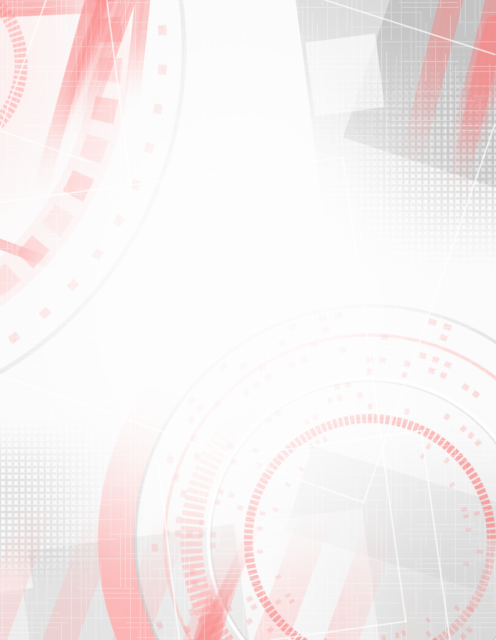
Give the GLSL for this background, as a WebGL 2 fragment shader.

```glsl
#version 300 es
precision highp float;
// Pale technical backdrop: red dials, tilted grey panels, dot grids and fine white lines.
uniform vec2 u_resolution;
out vec4 outColor;

// Lengths are fractions of the canvas height
const vec3 PAPER = vec3(0.985, 0.982, 0.982);
const vec3 GREY = vec3(0.72);
const vec3 RED = vec3(0.98, 0.52, 0.52);
const vec3 PINK = vec3(1.0, 0.69, 0.69);
const vec2 DIAL = vec2(0.578, 0.156);
const vec2 ARC = vec2(-0.297, 0.922);
const vec2 SMALL_DIAL = vec2(-0.105, 0.9);
const vec2 GLOW = vec2(0.37, 0.53);
const float DOT_PITCH = 0.01;
const float TILT = 0.13;
const float TAU = 6.2831853;

// Straight white lines as start and end points
const vec4 LINES[12] = vec4[12](
  vec4(0.0, 0.684, 0.536, 0.754), vec4(0.536, 0.754, 0.634, 0.029),
  vec4(0.634, 0.029, 0.423, 0.0), vec4(0.167, 1.0, 0.208, 0.68),
  vec4(0.072, 1.0, 0.0, 0.798), vec4(0.508, 1.0, 0.773, 0.915),
  vec4(0.0, 0.414, 0.568, 0.215), vec4(0.568, 0.215, 0.773, 0.805),
  vec4(0.658, 0.327, 0.703, 0.0), vec4(0.658, 0.327, 0.39, 0.29),
  vec4(0.247, 0.277, 0.28, 0.0), vec4(0.0, 0.796, 0.143, 0.746));
// Red brush strokes and their half widths
const vec4 STROKES[11] = vec4[11](
  vec4(0.19, 1.02, 0.105, 0.78), vec4(0.17, 1.02, 0.09, 0.77),
  vec4(0.15, 1.02, 0.06, 0.69), vec4(0.225, 1.02, 0.205, 0.83),
  vec4(-0.02, 0.99, 0.2, 1.0), vec4(0.71, 1.02, 0.635, 0.72),
  vec4(0.773, 0.96, 0.71, 0.69), vec4(0.79, 1.02, 0.72, 0.74),
  vec4(0.30, -0.04, 0.4, 0.18), vec4(0.31, -0.04, 0.36, 0.12),
  vec4(-0.03, 0.63, 0.09, 0.585));
const float WIDTHS[11] = float[11](
  0.028, 0.007, 0.012, 0.012, 0.018, 0.018, 0.016, 0.026, 0.01, 0.02, 0.008);

float px;

float hash(vec2 p) {
  vec3 q = fract(vec3(p.xyx) * 0.1031);
  q += dot(q, q.yzx + 33.33);
  return fract((q.x + q.y) * q.z);
}

float fill(float d) { return 1.0 - smoothstep(-px, px, d); }

float ring(float r, float inner, float outer) {
  return fill(abs(r - 0.5 * (inner + outer)) - 0.5 * (outer - inner));
}

// Repeated bars; period is the bar spacing as a length
float bars(float u, float duty, float period) {
  return fill((abs(fract(u) - 0.5) - 0.5 * duty) * period);
}

float panel(vec2 p, vec2 center, vec2 halfSize, float angle) {
  float c = cos(angle), s = sin(angle);
  vec2 q = abs(mat2(c, -s, s, c) * (p - center)) - halfSize;
  return fill(max(q.x, q.y));
}

// Returns distance to a segment and the position along it
vec2 segment(vec2 p, vec4 ends) {
  vec2 d = ends.zw - ends.xy, v = p - ends.xy;
  float t = clamp(dot(v, d) / dot(d, d), 0.0, 1.0);
  return vec2(length(v - d * t), t);
}

// Broken hairlines along the first axis
float hairlines(vec2 p) {
  float row = floor(p.y * 130.0);
  float on = step(0.62, hash(vec2(row, floor(p.x * 11.0 + 9.0 * hash(vec2(row, 3.0))))));
  return on * bars(p.y * 130.0, 0.1, 1.0 / 130.0);
}

void main() {
  px = 1.0 / u_resolution.y;
  vec2 p = gl_FragCoord.xy * px;
  float glow = 1.0 - smoothstep(0.12, 0.5, length((p - GLOW) * vec2(1.1, 0.85)));
  vec3 col = PAPER;

  // Grey corners and tilted panels
  float topRight = smoothstep(0.62, 1.0, p.y) * fill(0.462 + (1.0 - p.y) * TILT - p.x);
  float lowRight = smoothstep(0.38, 0.0, p.y) * smoothstep(0.3, 0.77, p.x);
  float lowLeft = smoothstep(0.35, 0.0, p.y) * smoothstep(0.45, 0.0, p.x);
  col = mix(col, GREY, 0.48 * topRight + 0.5 * lowRight + 0.22 * lowLeft);
  float wedge = fill(0.609 - 0.34 * (1.0 - p.y) - p.x) * fill(0.785 - 0.33 * (p.x - 0.537) - p.y);
  col = mix(col, GREY * 0.9, 0.42 * wedge);
  col = mix(col, GREY, 0.16 * panel(p, vec2(0.62, 0.19), vec2(0.16, 0.07), -0.3));
  col = mix(col, GREY, 0.22 * panel(p, vec2(0.21, 0.06), vec2(0.17, 0.1), TILT));
  col = mix(col, PAPER, 0.75 * panel(p, vec2(0.539, 0.883), vec2(0.055, 0.058), TILT));
  col = mix(col, PAPER, 0.45 * panel(p, vec2(0.49, 0.09), vec2(0.09, 0.105), TILT));
  col = mix(col, PAPER, 0.7 * panel(p, vec2(0.0, 0.13), vec2(0.045, 0.055), TILT));

  // Halftone grids
  vec2 cell = abs(fract(p / DOT_PITCH) - 0.5) * DOT_PITCH;
  float dotMask = fill(max(cell.x, cell.y) - 0.3 * DOT_PITCH);
  float gridRight = smoothstep(0.48, 0.7, p.x) * smoothstep(0.56, 0.76, p.y) * smoothstep(0.95, 0.8, p.y);
  float gridLeft = smoothstep(0.23, 0.0, p.x) * smoothstep(0.07, 0.15, p.y) * smoothstep(0.36, 0.24, p.y);
  col = mix(col, GREY, 0.5 * (1.0 - dotMask) * (gridRight + 0.75 * gridLeft));
  col = mix(col, PAPER, 0.4 * dotMask * (gridRight + gridLeft));

  // Lower dial
  vec2 d = p - DIAL;
  float r = length(d), a = atan(d.y, d.x) / TAU;
  float low = smoothstep(0.44, 0.05, p.y);
  float leftSide = smoothstep(0.1, -0.2, d.x);
  float slant = bars((p.x - 0.36 * p.y) / 0.11 - 0.35, 0.5, 0.11);
  col = mix(col, PINK, 0.33 * slant * smoothstep(0.23, 0.02, p.y) * smoothstep(0.68, 0.5, p.x));
  col = mix(col, PINK, 0.9 * ring(r, 0.368, 0.425) * low * leftSide);
  col = mix(col, GREY, 0.5 * ring(r, 0.364, 0.369) * (0.35 + 0.65 * abs(d.x) / 0.37));
  col = mix(col, PINK, 0.5 * ring(r, 0.318, 0.323));
  col = mix(col, PINK, 0.8 * ring(r, 0.262, 0.296) * bars(a * 150.0, 0.65, TAU * r / 150.0) * low * leftSide);
  float speck = step(0.76, hash(vec2(floor(a * 90.0), floor(r * 55.0)))) * bars(a * 90.0, 0.5, TAU * r / 90.0);
  col = mix(col, RED, 0.28 * speck * bars(r * 55.0, 0.5, 1.0 / 55.0) * ring(r, 0.15, 0.36));
  col = mix(col, GREY, 0.3 * ring(r, 0.247, 0.25));
  col = mix(col, vec3(1.0), 0.9 * ring(r, 0.25, 0.255));
  float patchy = 0.5 + 0.5 * step(0.35, hash(vec2(floor(a * 13.0), 7.0)));
  col = mix(col, RED, 0.7 * patchy * ring(r, 0.183, 0.197) * bars(a * 130.0, 0.7, TAU * r / 130.0));

  // Upper left arcs, blocks and small dial
  d = p - ARC;
  r = length(d);
  a = atan(d.y, d.x) / TAU;
  float block = bars(a * 47.0, 0.6, TAU * r / 47.0) * (0.2 + 0.5 * hash(vec2(floor(a * 47.0), 2.0)));
  col = mix(col, PINK, 0.14 * ring(r, 0.44, 0.5));
  col = mix(col, PINK, block * ring(r, 0.452, 0.488));
  col = mix(col, RED, 0.25 * ring(r, 0.545, 0.558) * bars(a * 56.0, 0.25, TAU * r / 56.0));
  col = mix(col, GREY, 0.24 * ring(r, 0.581, 0.588));
  d = p - SMALL_DIAL;
  r = length(d);
  a = atan(d.y, d.x) / TAU;
  col = mix(col, PINK, 0.65 * ring(r, 0.128, 0.148) * bars(a * 100.0, 0.65, TAU * r / 100.0));
  col = mix(col, PINK, 0.2 * smoothstep(0.35, 0.0, r));

  // Brush strokes with streaked bristles
  for (int i = 0; i < 11; i++) {
    vec2 s = segment(p, STROKES[i]);
    float bristle = 0.7 + 0.3 * hash(vec2(floor(s.x * 300.0), float(i)));
    col = mix(col, RED, 0.62 * bristle * fill(s.x - WIDTHS[i]) * (1.0 - smoothstep(0.3, 1.0, s.y)));
  }

  // Central light, hairlines and long lines
  col = mix(col, vec3(0.995), 0.85 * glow);
  col = mix(col, vec3(1.0), 0.4 * max(hairlines(p), hairlines(p.yx + 5.0)));
  for (int i = 0; i < 12; i++)
    col = mix(col, vec3(1.0), 0.8 * fill(segment(p, LINES[i]).x - 0.0011));
  outColor = vec4(col, 1.0);
}
```
